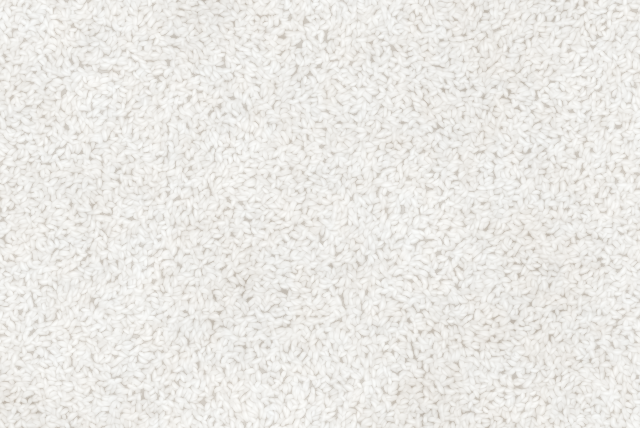
A WebGL 1 fragment shader for this texture:

```glsl
precision highp float;
// Soft off-white shag rug: short overlapping tufts with warm beige gaps.
uniform vec2 u_resolution;

#define TUFT_ROWS 84.0      // tuft cells per canvas height
#define TUFT_LENGTH 1.25    // half length, in cells
#define TUFT_WIDTH 0.62     // half width, in cells
#define TURN 1.25           // random turn away from the lie of the pile
#define OVERLAP 0.65        // random height difference between tufts
#define CRISPNESS 7.0       // sharpness of tuft borders
#define EDGE_TONE 0.30
#define CROWN_GAIN 0.65
#define GAP_TONE 0.22
#define PATCHINESS 0.22
#define PILE_COLOR vec3(0.968, 0.967, 0.957)
#define GAP_COLOR vec3(0.745, 0.715, 0.675)

vec3 hash3(vec2 p) {
  vec3 q = fract(vec3(p.xyx) * vec3(0.1031, 0.1030, 0.0973));
  q += dot(q, q.yxz + 33.33);
  return fract((q.xxy + q.yzz) * q.zyx);
}

float valueNoise(vec2 p) {
  vec2 cell = floor(p);
  vec2 f = fract(p);
  f = f * f * (3.0 - 2.0 * f);
  float low = mix(hash3(cell).x, hash3(cell + vec2(1.0, 0.0)).x, f.x);
  float high = mix(hash3(cell + vec2(0.0, 1.0)).x, hash3(cell + 1.0).x, f.x);
  return mix(low, high, f.y);
}

float patches(vec2 p) {
  return 0.5 * valueNoise(p * 4.0) + 0.3 * valueNoise(p * 9.0 + 17.0)
       + 0.2 * valueNoise(p * 21.0 + 43.0);
}

// Blends the tone of the highest tufts over the gap tone.
float pileTone(vec2 p, float lie, float gapTone) {
  vec2 grid = p * TUFT_ROWS;
  vec2 home = floor(grid);
  float weightSum = 1.0;
  float toneSum = gapTone;
  for (int j = -2; j <= 2; j++) {
    for (int i = -2; i <= 2; i++) {
      vec2 cell = home + vec2(float(i), float(j)) + 100.0;
      vec3 place = hash3(cell);
      vec3 trait = hash3(cell + 371.0);
      vec2 offset = grid + 100.0 - cell - place.xy;

      // Turn into the tuft's own axes and bend it slightly.
      float angle = lie + (place.z * 2.0 - 1.0) * TURN;
      float c = cos(angle);
      float s = sin(angle);
      vec2 local = vec2(c * offset.x + s * offset.y, c * offset.y - s * offset.x);
      local.y += (trait.z - 0.5) * 0.5 * local.x * local.x;

      vec2 size = vec2(TUFT_LENGTH, TUFT_WIDTH) * mix(0.75, 1.15, trait.x);
      vec2 scaled = local / size;
      float dome = 1.0 - dot(scaled, scaled);
      float crown = sqrt(max(dome, 0.0));
      float fiber = 0.035 * sin(local.y * 9.0 + trait.z * 6.28);
      float tone = EDGE_TONE + CROWN_GAIN * crown + (trait.y - 0.5) * 0.2 + fiber;
      float weight = exp(CRISPNESS * (dome + OVERLAP * trait.y));
      weightSum += weight;
      toneSum += weight * tone;
    }
  }
  return toneSum / weightSum;
}

void main() {
  vec2 p = gl_FragCoord.xy / u_resolution.y;
  float patchTone = patches(p) - 0.5;
  float lie = 0.4 + 3.0 * (valueNoise(p * 7.0 + 80.0) - 0.5);
  float gapTone = GAP_TONE + patchTone;

  float tone = pileTone(p, lie, gapTone) + PATCHINESS * patchTone;
  vec3 color = mix(GAP_COLOR, PILE_COLOR, clamp(tone, 0.0, 1.08));

  // Faint warm and cool drift across the wool.
  float warmth = valueNoise(p * 30.0 + 9.0) - 0.5;
  color += vec3(0.008, 0.0, -0.008) * warmth;
  gl_FragColor = vec4(color, 1.0);
}
```
